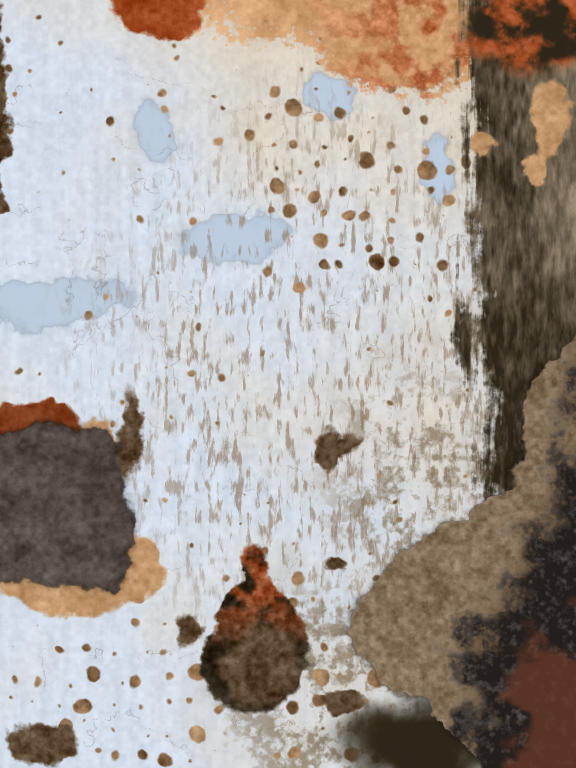
Write a Shadertoy shader that draws this texture.

```glsl
// Weathered plaster wall: peeling white paint, rust, mould streaks and bare concrete.

vec2 q;    // position with ragged displacement
vec3 col;  // surface colour so far

float hash(vec2 p) {
    p = fract(p * vec2(.1031, .113));
    p += dot(p, p.yx + 33.33);
    return fract((p.x + p.y) * p.x * 37.7);
}

float noise(vec2 p) {
    vec2 i = floor(p), f = fract(p);
    f = f * f * (3. - 2. * f);
    return mix(mix(hash(i), hash(i + vec2(1, 0)), f.x),
               mix(hash(i + vec2(0, 1)), hash(i + 1.), f.x), f.y);
}

// Layered noise centred on zero
float fbm(vec2 p) {
    float sum = -.5, amp = .52;
    for (int i = 0; i < 5; i++) {
        sum += amp * noise(p);
        p = mat2(1.6, 1.2, -1.2, 1.6) * p + 7.3;
        amp *= .5;
    }
    return sum;
}

vec2 wander(vec2 p) { return vec2(fbm(p), fbm(p + 17.)); }

float ramp(float a, float b, float x) { return clamp((x - a) / (b - a), 0., 1.); }

// Approximate distance inside a ragged ellipse (positive within)
float blot(float x, float y, float rx, float ry) {
    return (1. - length((q - vec2(x, y)) / vec2(rx, ry))) * min(rx, ry);
}

float cover(float d, float soft) { return smoothstep(-soft, soft, d); }

float rim(float d, float width) { return exp(-abs(d) / width); }

void stain(vec3 c, float d, float soft) { col = mix(col, c, cover(d, soft)); }

void patchOver(vec3 c, float d) { stain(c, d, .013); }

// Distance inside randomly sized dots, one per cell
float dots(vec2 p) {
    float d = -1.;
    for (int k = 0; k < 9; k++) {
        vec2 cell = floor(p) + vec2(k % 3 - 1, k / 3 - 1);
        vec2 c = cell + .2 + .6 * vec2(hash(cell + 5.), hash(cell + 41.));
        float h = hash(cell + 83.);
        d = max(d, .04 + .34 * h * h - length(p - c));
    }
    return d;
}

void mainImage(out vec4 fragColor, in vec2 fragCoord) {
    vec2 p = 4. * fragCoord / iResolution.y;  // canvas spans 3 by 4 units
    q = p + .16 * wander(p * 4.) + .08 * wander(p * 15.);
    float mottle = fbm(p * 8.), grain = fbm(p * 34.);
    float streak = fbm(p * vec2(26, 3)), drip = fbm(p * vec2(44, 13));
    float rough = .2 * (mottle + grain), blotchy = cover(mottle, .1);
    vec3 rust = vec3(.62, .29, .14) + rough, peach = vec3(.76, .59, .42) + rough;
    vec3 brown = vec3(.36, .28, .2) + 1.5 * rough, mould = vec3(.18, .15, .1);

    // Paint: cool on the left, cream at the top and right
    float warm = .55 * ramp(.5, 2.3, p.x) + .5 * ramp(2.7, 3.7, p.y) * ramp(.1, 1.2, p.x)
               + .5 * ramp(3.5, 4., p.y) + 1.1 * fbm(p * 2.2 + 4.);
    col = mix(vec3(.83, .87, .92), vec3(.87, .83, .77), clamp(warm, 0., 1.));
    col += .1 * grain + .07 * streak;

    // Pale blue underlayer
    float blue = max(blot(1.2, 2.76, .29, .13), blot(.8, 3.3, .1, .14));
    blue = max(blue, max(blot(2.27, 3.14, .09, .18), blot(.3, 2.42, .4, .1)));
    blue = max(blue, blot(1.72, 3.5, .12, .11));
    patchOver(vec3(.74, .8, .87), blue);
    col -= .1 * rim(blue, .008);

    // Flake outlines, rain-worn streaks and low dirt
    col -= vec3(.13, .16, .19) * rim(fbm(q * 2.6 + 11.) - .08, .004) * blotchy;
    float worn = cover(blot(1.7, 2., 1.15, 1.35), .5);
    col = mix(col, vec3(.56, .47, .38), .65 * worn * smoothstep(.02, .28, drip));
    float dirt = max(blot(1.75, .35, .65, .75), blot(2.15, 1.5, .5, .7));
    col = mix(col, vec3(.47, .4, .3), .7 * cover(dirt - .1, .3) * smoothstep(-.02, .07, rough));

    // Scattered pits, thickest in three zones
    float zone = max(blot(1.9, 3.05, .65, .6), blot(.65, .28, .65, .45));
    zone = max(zone, blot(1.75, .5, .4, .55));
    float pits = dots(7.5 * mix(p, q, .35)) - .22 * (1. - cover(zone, .2));
    stain(mix(brown, peach, mottle + .5), pits, .06);

    // Orange wash and rust along the top
    float wash = max(blot(2.1, 3.83, .46, .32), blot(1.65, 4., .7, .2)) + .2 * grain;
    stain(mix(vec3(.82, .63, .45), rust, .8 * blotchy * ramp(1.5, 2.1, p.x)) + rough, wash, .04);
    patchOver(rust, blot(.83, 3.97, .25, .16));
    patchOver(brown, .025 - q.x - ramp(2.9, 2.4, p.y));

    // Mould running down the right side
    float run = q.x - 2.45 - .1 * ramp(2.1, 1.85, p.y) + .3 * streak + .12 * grain;
    float pale = .6 * mottle + .9 * drip + .45 * ramp(2.65, 3., p.x) * ramp(2.1, 2.7, p.y)
               + .3 - .15 * ramp(2.6, 2., p.y);
    vec3 runColor = mix(mould, vec3(.61, .55, .46), clamp(pale, 0., 1.));
    col = mix(col, runColor, cover(run, .06) * ramp(1.25, 1.45, p.y));
    stain(mix(mould, rust, cover(mottle - .04, .12)), blot(2.8, 3.92, .36, .28), .06);
    float chips = max(blot(2.84, 3.38, .1, .2), blot(2.78, 3.12, .08, .11));
    patchOver(peach, max(chips, blot(2.53, 3.25, .06, .05)));

    // Bare concrete at the lower right, its edge stepped by height
    float bare = q.x - 2.5 + .7 * ramp(0., .68, q.y) - .2 * ramp(.72, 1.06, q.y)
               - .45 * ramp(1.06, 1.34, q.y) - .22 * ramp(1.34, 1.45, q.y)
               - .14 * ramp(1.45, 2.07, q.y) - .25 * ramp(2.07, 2.25, q.y);
    stain(mould, blot(2.15, .1, .36, .2), .1);
    col *= 1. - .45 * rim(bare, .02) * ramp(2.3, 2.1, p.y);
    vec3 concrete = vec3(.52, .44, .35) + .3 * grain + .16 * mottle;
    float soot = q.x - 2.45 - .55 * ramp(.6, 1.65, p.y) + .5 * mottle + .25 * grain;
    concrete = mix(concrete, vec3(.14, .12, .11) + .5 * max(grain, 0.), cover(soot, .1));
    float embers = blot(2.92, .25, .22, .4) + .5 * mottle;
    patchOver(mix(concrete, vec3(.4, .22, .16), .8 * cover(embers, .08)), bare);

    // Grey slab on the left with peach fringe and rust
    float slab = .11 - length(max(abs(q - vec2(.24, 1.35)) - vec2(.32, .31), 0.));
    float fringe = max(blot(.54, 1.68, .11, .14), blot(.66, 1.04, .17, .17));
    patchOver(peach, max(fringe, blot(.3, .91, .34, .1)));
    patchOver(rust * .8, blot(.2, 1.8, .25, .12));
    patchOver(vec3(.33, .29, .27) + rough, slab);
    col *= 1. - .35 * rim(slab, .015);

    // Round mouldy hole with a rusty crown
    float hole = max(blot(1.33, .62, .28, .35), blot(1.3, 1.02, .07, .15));
    patchOver(mix(mould, rust * .85, ramp(.55, .9, p.y) * blotchy) + rough, hole);
    stain(brown, blot(1.37, .51, .2, .21), .03);

    // Isolated brown scabs
    float scab = max(blot(1.7, 1.67, .07, .11), blot(1.77, 1.7, .08, .04));
    scab = max(scab, max(blot(.69, 1.73, .045, .21), blot(1.76, 1.06, .05, .05)));
    scab = max(scab, max(blot(.96, .74, .06, .1), blot(1.8, .33, .11, .08)));
    patchOver(brown, max(scab, blot(.22, .13, .18, .14)));

    fragColor = vec4(col, 1);
}
```
